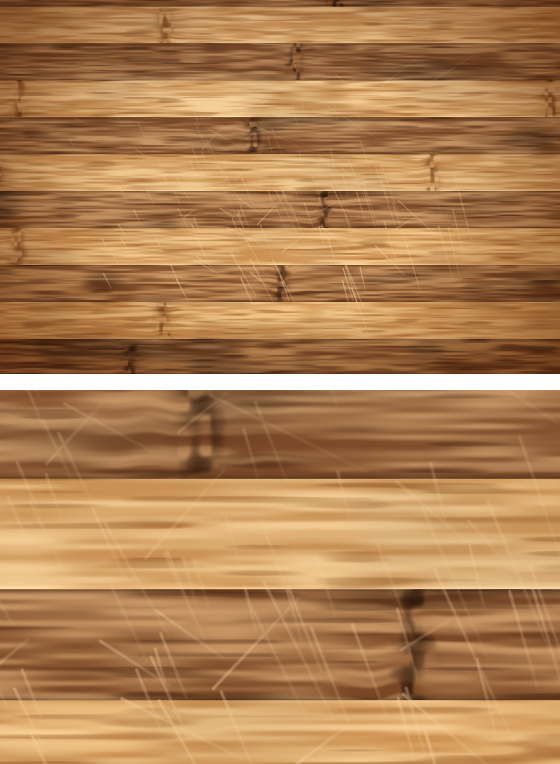
Top, the full canvas; bottom, a detail of the centre.
A Shadertoy shader for this texture:

```glsl
// Striped wooden board: alternating pale and brown planks with bamboo-like nodes.
// Stretched value noise makes the grain, a loop scatters fine knife scratches,
// and a warm vignette darkens the rim. Space is y-down, one unit per canvas height.

const float ASPECT = 1.5;
const float PITCH = 0.0987;      // plank height
const float TOP_OFFSET = 0.0176; // visible part of the topmost plank
const int SCRATCHES = 130;

const vec3 PALE_LOW = vec3(0.79, 0.58, 0.35);
const vec3 PALE_HIGH = vec3(0.95, 0.81, 0.61);
const vec3 BROWN_LOW = vec3(0.49, 0.30, 0.17);
const vec3 BROWN_HIGH = vec3(0.79, 0.61, 0.43);
const vec3 SCRATCH_COLOR = vec3(0.96, 0.81, 0.63);
const vec3 RIM_TINT = vec3(0.62, 0.48, 0.34);

float hash(vec2 p) {
    vec3 q = fract(p.xyx * 0.1031);
    q += dot(q, q.yzx + 33.33);
    return fract((q.x + q.y) * q.z);
}

float noise(vec2 p) {
    vec2 i = floor(p), f = fract(p);
    f = f * f * (3.0 - 2.0 * f);
    return mix(mix(hash(i), hash(i + vec2(1, 0)), f.x),
               mix(hash(i + vec2(0, 1)), hash(i + vec2(1, 1)), f.x), f.y);
}

// Long fibres at three scales; the seed separates the planks.
float grain(vec2 p, float seed) {
    vec2 shift = vec2(seed * 17.3 + 40.0, 300.0);
    float g = 0.25 * noise(p * vec2(2.5, 45.0) + shift)
            + 0.35 * noise(p * vec2(6.0, 110.0) + shift)
            + 0.40 * noise(p * vec2(15.0, 205.0) + shift);
    return smoothstep(0.2, 0.8, g);
}

// Signed distance along x to the nearest node of a plank.
float nodeOffset(float x, float row) {
    float k = floor((row + 1.0) * 0.5);
    float start, period;
    if (mod(row, 2.0) < 0.5) {
        float d = abs(k - 2.0);
        start = fract(0.77 + 0.262 * d);
        period = 0.78 + 0.05 * (k - 2.0) + 0.22 * d;
    } else {
        start = 0.6 - 0.074 * mod(k, 3.0) - 0.02 * floor(k / 3.0) - 0.2 * step(4.5, k);
        period = 2.0;
    }
    float d = x / ASPECT - start;
    return (d - period * round(d / period)) * ASPECT;
}

// Coverage of one tapered scratch running from a along the vector ab.
float scratch(vec2 p, vec2 a, vec2 ab, float width, float pixel) {
    float t = clamp(dot(p - a, ab) / dot(ab, ab), 0.0, 1.0);
    float d = length(p - a - ab * t);
    return (1.0 - smoothstep(width, width + pixel, d)) * (1.0 - 0.7 * t);
}

float scratches(vec2 p, float pixel) {
    float cover = 0.0;
    for (int i = 0; i < SCRATCHES; i++) {
        float n = float(i);
        vec2 r = vec2(hash(vec2(n, 1.7)), hash(vec2(n, 5.3)));
        vec2 s = vec2(hash(vec2(n, 9.1)), hash(vec2(n, 13.9)));
        float kind = hash(vec2(n, 21.4));
        float angle = 1.2 + 0.3 * (r.x - 0.5);          // mostly steep
        if (kind > 0.72) angle = 0.45 + 0.45 * r.x;     // some shallow
        if (kind > 0.92) angle = -0.9 + 0.4 * r.x;      // few crossing
        vec2 start = vec2(0.72, 0.49) + (r + s - 1.0) * vec2(0.58, 0.34);
        float size = 0.04 + 0.13 * s.x * s.x;
        float strength = 0.15 + 0.6 * r.y * s.y;
        vec2 ab = size * vec2(cos(angle), sin(angle));
        cover = max(cover, strength * scratch(p, start, ab, 0.0004, max(pixel, 0.002)));
    }
    return cover;
}

void mainImage(out vec4 fragColor, in vec2 fragCoord) {
    vec2 uv = fragCoord / iResolution.xy;
    vec2 p = vec2(uv.x * ASPECT, 1.0 - uv.y);
    float pixel = 1.0 / iResolution.y;

    // Plank index and a smooth pale/brown mask
    float v = (p.y - TOP_OFFSET) / PITCH;
    float row = floor(v), f = fract(v);
    float inside = (0.5 - abs(mod(v + 0.5, 2.0) - 1.0)) * PITCH;
    float pale = smoothstep(-0.7 * pixel, 0.7 * pixel, inside);

    // Node band, bending the fibres around it
    float d = nodeOffset(p.x, row) + 0.016 * (noise(vec2(row * 7.0 + 30.0, p.y * 40.0)) - 0.5);
    float band = exp(-d * d / 0.00028);
    float halo = exp(-abs(d) / 0.045);
    float bend = 0.012 * halo * (noise(p * vec2(35.0, 28.0)) - 0.5);
    float g = grain(p + vec2(0.0, bend), row);

    // Wood colour with dark pores, stains and plank-to-plank tone
    vec3 color = mix(mix(BROWN_LOW, BROWN_HIGH, g), mix(PALE_LOW, PALE_HIGH, g), pale);
    float pores = smoothstep(0.62, 0.9, noise(p * vec2(11.0, 165.0) + row * 5.0 + 90.0));
    float stain = smoothstep(0.55, 0.9, noise(p * vec2(7.0, 16.0) + 11.0));
    color *= 1.0 - pores * mix(vec3(0.22, 0.26, 0.3), vec3(0.14, 0.2, 0.27), pale);
    color *= 1.0 - stain * mix(0.2, 0.05, pale);
    color *= 0.97 + 0.07 * hash(vec2(row + 3.0, 4.2));
    color *= mix(vec3(1.0), vec3(1.0, 0.96, 0.87), p.y);

    // Mottled node flecks
    float fleck = smoothstep(0.3, 0.75, noise(p * vec2(95.0, 75.0) + row * 9.0));
    color *= 1.0 - band * fleck * mix(vec3(0.48, 0.53, 0.57), vec3(0.27, 0.38, 0.5), pale);
    color *= 1.0 - 0.1 * halo * vec3(0.5, 0.8, 1.0);

    // Seams: shadow on the brown side, thin glint under each pale plank
    color *= 1.0 - 0.35 * (1.0 - pale) * exp(-abs(inside) / 0.0022);
    color += 0.1 * pale * smoothstep(0.95, 1.0, f);

    color = mix(color, SCRATCH_COLOR, scratches(p, pixel));

    // Warm vignette
    float rim = smoothstep(0.24, 0.74, length((uv - 0.5) * vec2(1.0, 0.92)));
    fragColor = vec4(clamp(color * mix(vec3(1.0), RIM_TINT, rim), 0.0, 1.0), 1.0);
}
```
